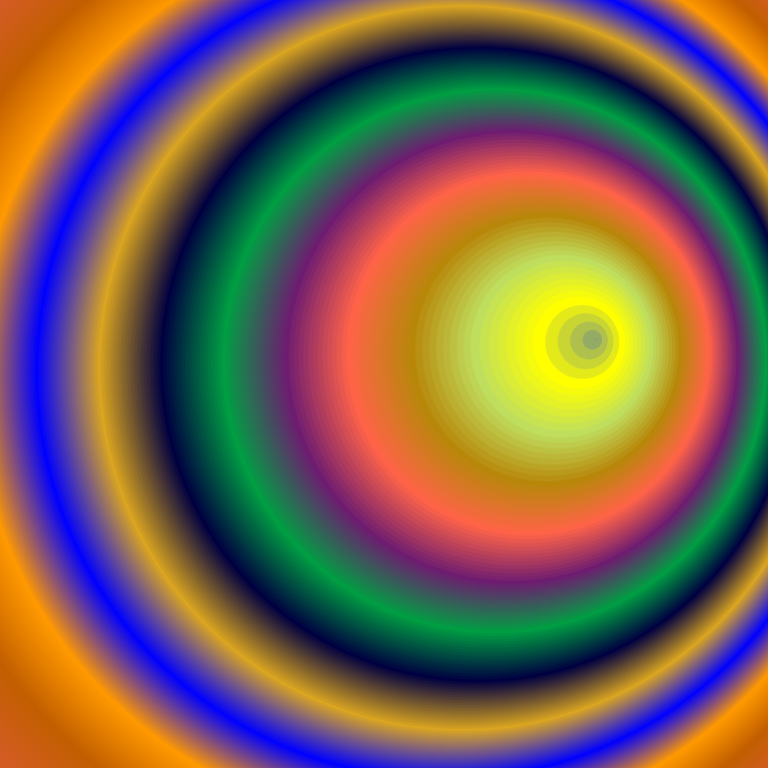
A WebGL 1 fragment shader for this background:

```glsl
precision highp float;

uniform vec2 u_resolution;

#define FOCUS vec2(0.776, 0.5586)
#define DRIFT vec2(-0.372, -0.08)
#define RING_WIDTH 0.059
#define CORE_BANDS 5.0
#define EXTRA_BANDS 2.0
#define STOP_COUNT 13

// Radius of the circle through p whose centre drifts from FOCUS as it grows.
float driftingRadius(vec2 p) {
  vec2 q = p - FOCUS;
  float along = dot(q, DRIFT);
  float shrink = 1.0 - dot(DRIFT, DRIFT);
  return (sqrt(along * along + shrink * dot(q, q)) - along) / shrink;
}

// Split each ring into fine flat bands, more of them further out.
float bandedLevel(float level, float pixel) {
  float ring = floor(level);
  float bands = CORE_BANDS + EXTRA_BANDS * ring;
  float position = fract(level) * bands;
  float edge = clamp(1.4 * pixel * bands / RING_WIDTH, 0.001, 1.0);
  float band = floor(position) + min(fract(position) / edge, 1.0);
  return ring + band / bands;
}

// Blend through the colour stops, from the core outwards.
vec3 ringColor(float level) {
  vec3 stops[STOP_COUNT];
  stops[0] = vec3(0.475, 0.59, 0.50);  // slate core
  stops[1] = vec3(1.0, 1.0, 0.0);      // yellow
  stops[2] = vec3(0.75, 0.87, 0.37);   // pale lime
  stops[3] = vec3(0.72, 0.53, 0.04);   // dark gold
  stops[4] = vec3(1.0, 0.39, 0.28);    // coral
  stops[5] = vec3(0.43, 0.11, 0.44);   // purple
  stops[6] = vec3(0.0, 0.62, 0.26);    // green
  stops[7] = vec3(0.0, 0.0, 0.25);     // navy
  stops[8] = vec3(0.855, 0.647, 0.125); // gold
  stops[9] = vec3(0.0, 0.0, 1.0);      // blue
  stops[10] = vec3(1.0, 0.60, 0.0);    // orange
  stops[11] = vec3(0.76, 0.37, 0.0);   // burnt orange
  stops[12] = vec3(0.83, 0.36, 0.14);  // rust

  vec3 color = stops[0];
  for (int i = 1; i < STOP_COUNT; i++) {
    color = mix(color, stops[i], clamp(level - float(i - 1), 0.0, 1.0));
  }
  return color;
}

void main() {
  // Centred square units, so the rings stay round on any canvas.
  float side = min(u_resolution.x, u_resolution.y);
  vec2 p = (gl_FragCoord.xy - 0.5 * u_resolution) / side + 0.5;
  float level = driftingRadius(p) / RING_WIDTH;
  gl_FragColor = vec4(ringColor(bandedLevel(level, 1.0 / side)), 1.0);
}
```
